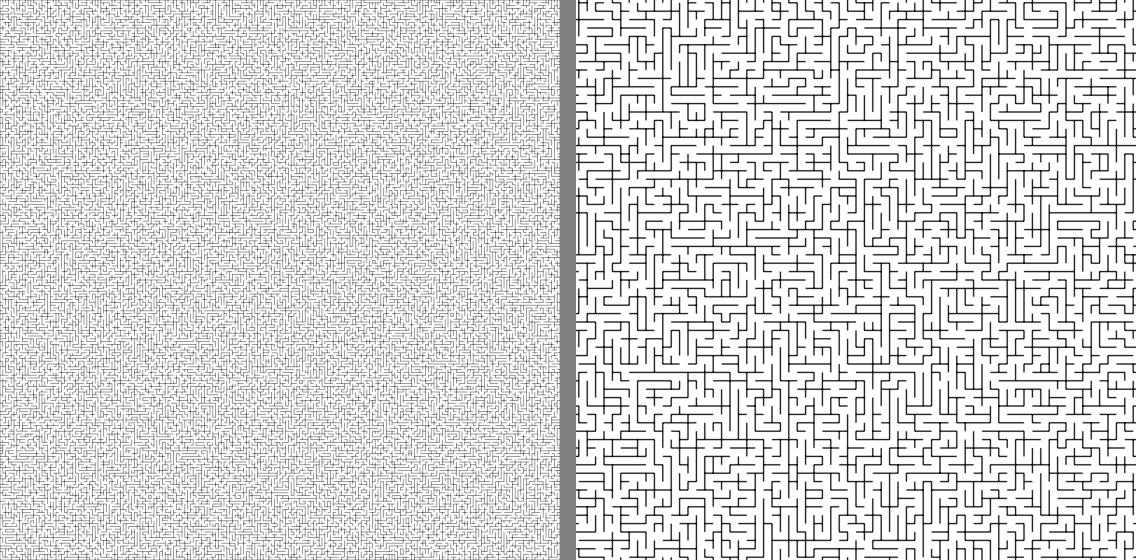
Left, the full canvas; right, a detail of the centre.
Give the GLSL for this pattern, as a WebGL 1 fragment shader.

```glsl
precision highp float;
// A dense labyrinth of thin black walls on white, one wall growing from each lattice node.
uniform vec2 u_resolution;

const float CELLS = 200.0;       // corridors along one side of the canvas
const float WALL_WIDTH = 0.15;   // in cells
const float SOFTNESS = 0.9;      // radius of the smoothing filter, in pixels
const float BLOCKED = 100.0;     // cost of a direction that is already taken
const vec3 PAPER = vec3(1.0);
const vec3 INK = vec3(0.04);

float hash(vec2 p) {
  vec3 q = fract(p.xyx * vec3(0.1031, 0.1030, 0.0973));
  q += dot(q, q.yzx + 33.33);
  return fract((q.x + q.y) * q.z);
}

// Unit step for a quarter turn index from 0 to 3.
vec2 direction(float index) {
  float sense = index < 1.5 ? 1.0 : -1.0;
  return mod(index, 2.0) < 0.5 ? vec2(sense, 0.0) : vec2(0.0, sense);
}

float same(vec2 a, vec2 b) {
  return step(distance(a, b), 0.1);
}

// Even nodes grow their wall in a free random direction.
vec2 growEven(vec2 node) {
  return direction(floor(4.0 * hash(node + 17.0)));
}

// Walls of even nodes around the cell spanned by two steps from an odd node.
float crowding(vec2 ahead, vec2 aheadWall, vec2 side, vec2 sideWall) {
  return same(aheadWall, side) + same(sideWall, ahead) + same(sideWall, -side);
}

// Low for a direction that is free and borders on open cells.
float directionCost(vec2 node, vec2 ahead) {
  vec2 side = ahead.yx;
  vec2 aheadWall = growEven(node + ahead);
  float cost = crowding(ahead, aheadWall, side, growEven(node + side));
  cost += crowding(ahead, aheadWall, -side, growEven(node - side));
  cost += BLOCKED * same(aheadWall, -ahead);
  return cost + hash(node * 3.0 + ahead + 531.0);
}

// Odd nodes grow into the least crowded direction.
vec2 growOdd(vec2 node) {
  vec2 best = vec2(1.0, 0.0);
  float lowest = 2.0 * BLOCKED;
  for (int i = 0; i < 4; i++) {
    vec2 ahead = direction(float(i));
    float cost = directionCost(node, ahead);
    if (cost < lowest) {
      lowest = cost;
      best = ahead;
    }
  }
  return best;
}

float isWall(vec2 node, vec2 along) {
  // The outer frame is always solid.
  float row = dot(node, along.yx);
  if (row < 0.5 || row > CELLS - 0.5) return 1.0;

  bool startsEven = mod(node.x + node.y, 2.0) < 0.5;
  vec2 even = startsEven ? node : node + along;
  vec2 odd = startsEven ? node + along : node;
  if (same(growEven(even), odd - even) > 0.5) return 1.0;
  return same(growOdd(odd), even - odd);
}

// Running integral of a tent filter of radius one.
vec2 tentIntegral(vec2 t) {
  t = clamp(t, -1.0, 1.0);
  return t - 0.5 * t * abs(t);
}

// Share of an axis-aligned box within the filter around a point.
float boxCoverage(vec2 point, float radius, vec2 center, vec2 halfSize) {
  vec2 offset = center - point;
  vec2 high = tentIntegral((offset + halfSize) / radius);
  vec2 low = tentIntegral((offset - halfSize) / radius);
  return (high.x - low.x) * (high.y - low.y);
}

float wallCoverage(vec2 point, float radius, vec2 node, vec2 along) {
  vec2 halfSize = 0.5 * (along + WALL_WIDTH * along.yx);
  float coverage = boxCoverage(point, radius, node + 0.5 * along, halfSize);
  return coverage < 0.001 ? 0.0 : coverage * isWall(node, along);
}

// Ink share at a point, summed over the surrounding lattice nodes.
float mazeCoverage(vec2 point, float radius) {
  vec2 base = floor(point);
  float ink = 0.0;
  for (int j = -1; j <= 1; j++) {
    for (int i = -1; i <= 1; i++) {
      vec2 node = base + vec2(float(i), float(j));
      ink += wallCoverage(point, radius, node, vec2(1.0, 0.0));
      ink += wallCoverage(point, radius, node, vec2(0.0, 1.0));
    }
  }
  return min(ink, 1.0);
}

void main() {
  float pixel = CELLS / min(u_resolution.x, u_resolution.y);
  vec2 point = gl_FragCoord.xy * pixel;
  float ink = mazeCoverage(point, SOFTNESS * pixel);
  gl_FragColor = vec4(mix(PAPER, INK, ink), 1.0);
}
```
